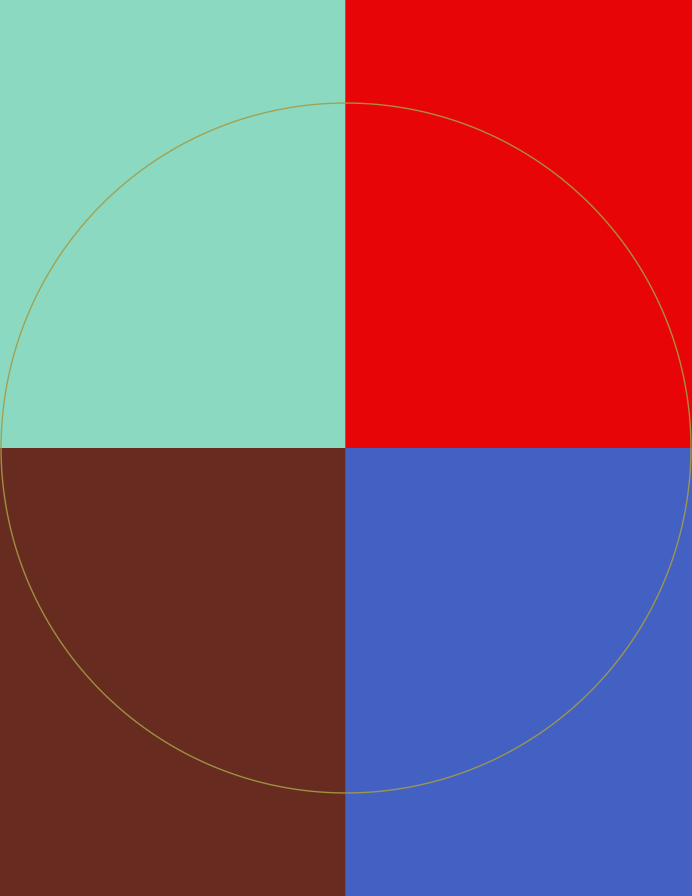
A WebGL 1 fragment shader for this background:

```glsl
precision highp float;

uniform vec2 u_resolution;

// Soft step one pixel wide, centred on zero
float edge(float d, float pixel) {
  return clamp(d / pixel + 0.5, 0.0, 1.0);
}

void main() {
  // Centred coordinates, canvas width = 1
  vec2 p = (gl_FragCoord.xy - 0.5 * u_resolution) / u_resolution.x;
  float pixel = 1.0 / u_resolution.x;

  // Four flat quadrants
  float right = edge(p.x + 0.001, pixel);
  float upper = edge(p.y, pixel);
  vec3 top = mix(vec3(0.545, 0.851, 0.753), vec3(0.906, 0.02, 0.027), right);
  vec3 bottom = mix(vec3(0.408, 0.169, 0.122), vec3(0.263, 0.376, 0.765), right);
  vec3 color = mix(bottom, top, upper);

  // Fine olive ring, almost touching both sides
  float ringDistance = abs(length(p) - 0.4985);
  float ring = edge(0.001 - ringDistance, pixel);
  color = mix(color, vec3(0.64, 0.61, 0.27), 0.9 * ring);

  gl_FragColor = vec4(color, 1.0);
}
```
